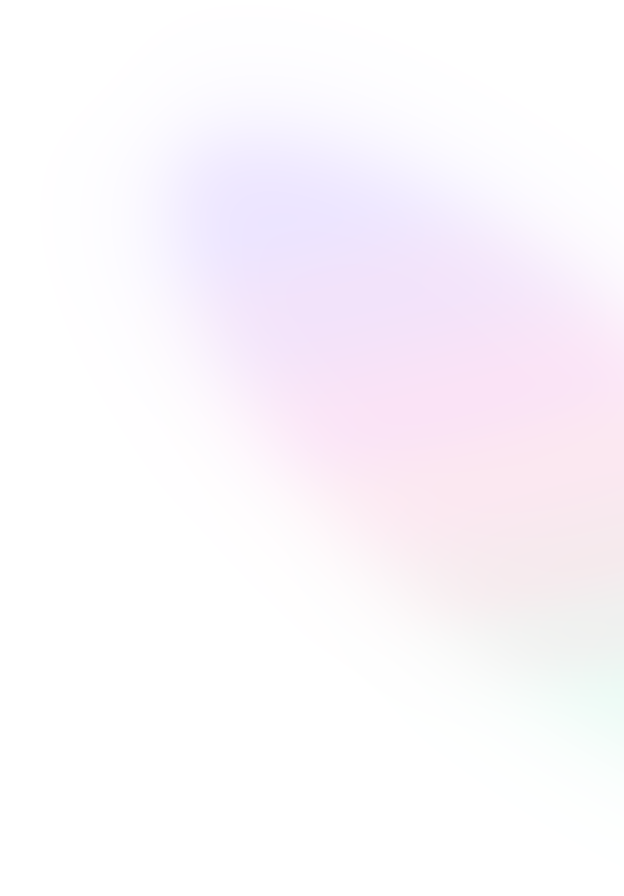
Write a WebGL 1 fragment shader that draws this background.

```glsl
precision highp float;
// A soft pastel glow on white: one large tilted ellipse with a blurred rim,
// built from an approximate ellipse distance and a logistic falloff.
// Its tint runs down a slanted ramp from violet through pink to mint.

uniform vec2 u_resolution;

const vec3 WHITE    = vec3(1.0);
const vec3 VIOLET   = vec3(0.925, 0.895, 1.0);
const vec3 LAVENDER = vec3(0.950, 0.890, 0.980);
const vec3 ORCHID   = vec3(0.980, 0.890, 0.965);
const vec3 ROSE     = vec3(0.985, 0.908, 0.945);
const vec3 BLUSH    = vec3(0.962, 0.918, 0.930);
const vec3 GREY     = vec3(0.938, 0.942, 0.936);
const vec3 MINT     = vec3(0.915, 0.980, 0.955);

// Rotates a point into the frame whose first axis has the given angle.
vec2 toFrame(vec2 p, float angle) {
  float c = cos(angle);
  float s = sin(angle);
  return vec2(c * p.x + s * p.y, c * p.y - s * p.x);
}

// Approximate signed distance to an axis-aligned ellipse.
float ellipseDistance(vec2 p, vec2 radii) {
  float k = length(p / radii);
  float slope = length(p / (radii * radii));
  return k * (k - 1.0) / max(slope, 0.001);
}

// Blurred coverage: one inside, half on the rim, zero outside.
float softCoverage(float dist, float blur) {
  return 1.0 / (1.0 + exp(dist / blur));
}

// Colour ramp of the glow, from top to bottom.
vec3 glowTint(float t) {
  vec3 tint = mix(VIOLET, LAVENDER, smoothstep(0.22, 0.34, t));
  tint = mix(tint, ORCHID, smoothstep(0.34, 0.475, t));
  tint = mix(tint, ROSE, smoothstep(0.475, 0.573, t));
  tint = mix(tint, BLUSH, smoothstep(0.573, 0.70, t));
  tint = mix(tint, GREY, smoothstep(0.69, 0.768, t));
  return mix(tint, MINT, smoothstep(0.768, 0.866, t));
}

void main() {
  vec2 p = gl_FragCoord.xy / u_resolution.y;

  // Tilted ellipse that runs off the right side
  vec2 local = toFrame(p - vec2(0.592, 0.479), radians(-42.0));
  float dist = ellipseDistance(local, vec2(0.514, 0.195));
  float coverage = softCoverage(dist, 0.031);

  // Slightly slanted vertical ramp
  float ramp = 1.0 - p.y + 0.25 * (p.x - 0.39);

  gl_FragColor = vec4(mix(WHITE, glowTint(ramp), coverage), 1.0);
}
```
